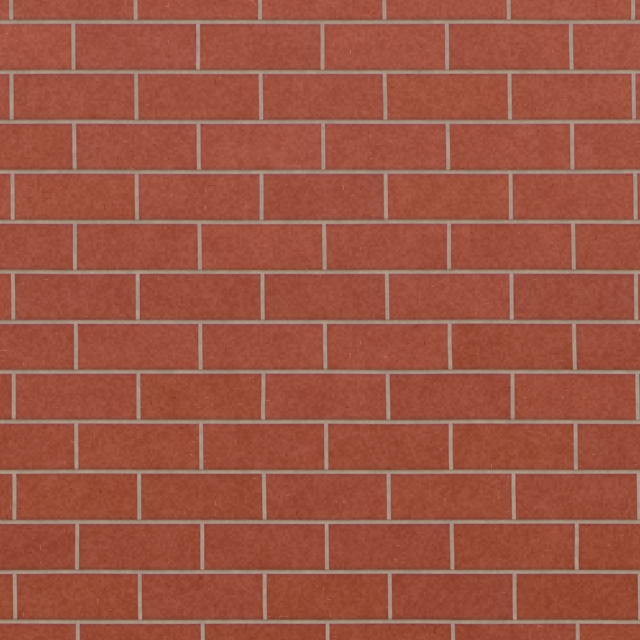
This texture is drawn by a Shadertoy shader. Its source:

```glsl
// Red brick wall in running bond with thin, pale mortar joints.
// Each pixel finds its course and brick, measures the distance to the nearest
// joints, then layers grain, edge tint and mortar from hash-based noise.

float hash(vec2 p) {
    vec3 q = fract(vec3(p.xyx) * 0.1031);
    q += dot(q, q.yzx + 33.33);
    return fract((q.x + q.y) * q.z);
}

float noise(vec2 p) {
    vec2 i = floor(p), f = fract(p);
    f = f * f * (3.0 - 2.0 * f);
    return mix(mix(hash(i), hash(i + vec2(1, 0)), f.x),
               mix(hash(i + vec2(0, 1)), hash(i + vec2(1, 1)), f.x), f.y);
}

void mainImage(out vec4 fragColor, in vec2 fragCoord) {
    vec2 uv = fragCoord / iResolution.xy;
    float pixel = 1.0 / iResolution.y;

    // Slightly uneven joints, and a faint lean with height
    vec2 p = uv + 0.0012 * (vec2(noise(uv * 17.0 + 40.0), noise(uv * vec2(8, 13))) - 0.5);
    vec2 size = vec2(0.1953 - 0.0010 * p.y, 0.0781);
    vec2 cell = (p - vec2(0.0240 - 0.0066 * p.y, 0.0286)) / size;
    float course = floor(cell.y);
    cell.x += 0.5 * mod(course, 2.0);
    vec2 brickId = vec2(floor(cell.x), course) + 20.0;

    // Signed offset to the nearest upright and level joint
    vec2 offset = (cell - round(cell)) * size;
    vec2 dist = abs(offset);

    // Brick body: lighter and pinker toward the top, varied per brick
    vec3 brick = mix(vec3(0.590, 0.287, 0.203), vec3(0.640, 0.330, 0.258), uv.y);
    brick *= 1.0 + 0.035 * (hash(brickId) - 0.5);
    brick.b += 0.018 * (hash(brickId + 7.0) - 0.5);

    // Mottling, fine grain and rare pale or dark flecks
    brick += 0.022 * (noise(uv * 34.0) - 0.5);
    brick += 0.050 * (noise(uv * 250.0) - 0.5);
    brick += vec3(0.02, 0.03, 0.035) * (noise(uv * 130.0 + 90.0) - 0.5);
    float fleck = noise(uv * 190.0 + 300.0);
    brick += 0.08 * smoothstep(0.93, 1.0, fleck) - 0.06 * smoothstep(0.07, 0.0, fleck);

    // Brick edges: plum below a level joint, brown shadow above it
    float levelEdge = 1.0 - smoothstep(0.004, 0.010, dist.y);
    float uprightEdge = 1.0 - smoothstep(0.003, 0.008, dist.x);
    vec3 edgeTint = offset.y < 0.0 ? vec3(0.94, 0.95, 1.16) : vec3(0.87, 0.96, 1.0);
    brick *= mix(vec3(1.0), edgeTint, levelEdge);
    brick *= mix(vec3(1.0), vec3(0.93, 0.98, 1.08), uprightEdge);

    // Mortar: warm grey, more olive along its upper side
    vec3 mortar = mix(vec3(0.67, 0.58, 0.52), vec3(0.60, 0.50, 0.41),
                      smoothstep(-0.0005, 0.0025, offset.y) * step(dist.y, 0.005));
    mortar *= 0.96 + 0.08 * noise(uv * vec2(60.0, 90.0));
    mortar += 0.04 * (noise(uv * 220.0 + 60.0) - 0.5);

    float soft = max(0.0014, 0.7 * pixel);
    vec2 joint = 1.0 - smoothstep(0.0031 - soft, 0.0031 + soft, dist);
    vec3 color = mix(brick, mortar, max(joint.x, joint.y));

    fragColor = vec4(clamp(color, 0.0, 1.0), 1.0);
}
```
